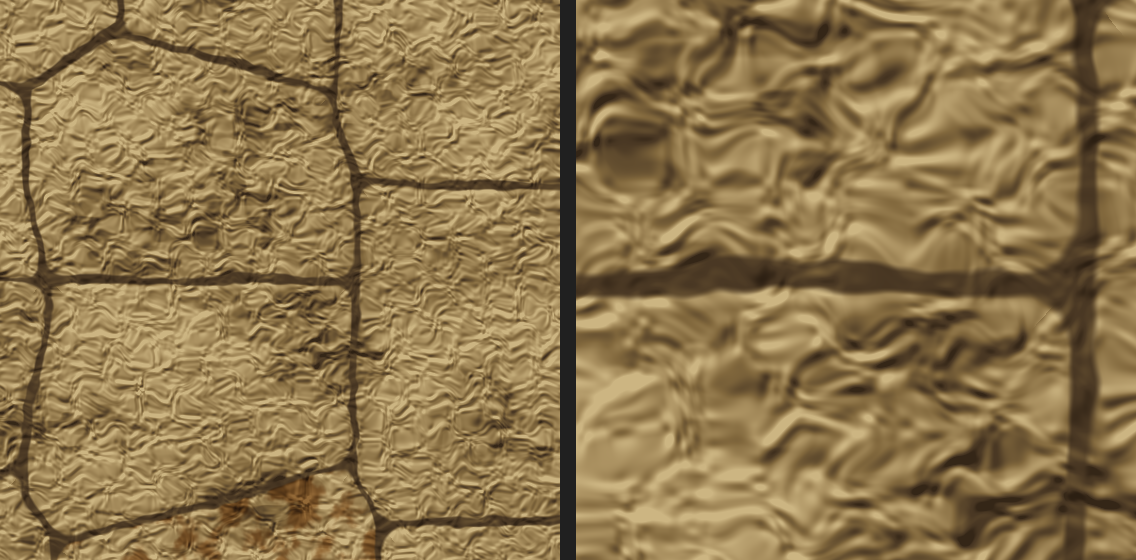
Left: the whole. Right: its middle third, enlarged.
Write a WebGL 1 fragment shader that draws this texture.

```glsl
precision highp float;
uniform vec2 u_resolution;

float hash(vec2 p) {
  vec3 q = fract(p.xyx * vec3(0.1031, 0.1030, 0.0973));
  q += dot(q, q.yzx + 33.33);
  return fract((q.x + q.y) * q.z);
}

float noise(vec2 p) {
  vec2 cell = floor(p);
  vec2 f = fract(p);
  f = f * f * (3.0 - 2.0 * f);
  float low = mix(hash(cell), hash(cell + vec2(1.0, 0.0)), f.x);
  float high = mix(hash(cell + vec2(0.0, 1.0)), hash(cell + 1.0), f.x);
  return mix(low, high, f.y);
}

float fbm(vec2 p) {
  float sum = 0.0;
  float amp = 0.53;
  for (int i = 0; i < 4; i++) {
    sum += amp * noise(p);
    p = mat2(1.6, 1.2, -1.2, 1.6) * p + 17.3;
    amp *= 0.5;
  }
  return sum;
}

// Height of the fine chiselled surface
float grain(vec2 p) {
  vec2 q = p * vec2(62.0, 92.0) + 2.4 * vec2(noise(p * 34.0), noise(p * 34.0 + 51.0));
  return 0.6 * noise(q) + 0.4 * noise(q * 1.9 + 23.7);
}

// Upright joints: x position at height y, for the left (0) and right (1) joint
float uprightX(float side, float y) {
  float bulge = (y - 0.45) / 0.15;
  float left = 0.045 + 0.04 * exp(-bulge * bulge) + 0.17 * clamp((y - 0.84) / 0.12, 0.0, 1.0)
             + 0.05 * (1.0 - smoothstep(0.03, 0.13, y));
  float right = 0.632 - 0.03 * smoothstep(0.66, 0.82, y)
              + 0.05 * (1.0 - smoothstep(0.05, 0.17, y));
  return mix(left, right, side);
}

float smoothMin(float a, float b, float k) {
  float h = max(k - abs(a - b), 0.0) / k;
  return min(a, b) - 0.25 * k * h * h;
}

vec3 sandRamp(float tone) {
  vec3 color = mix(vec3(0.17, 0.12, 0.07), vec3(0.29, 0.22, 0.14), smoothstep(0.15, 0.29, tone));
  color = mix(color, vec3(0.51, 0.41, 0.24), clamp((tone - 0.29) / 0.22, 0.0, 1.0));
  color = mix(color, vec3(0.67, 0.57, 0.38), clamp((tone - 0.51) / 0.16, 0.0, 1.0));
  return mix(color, vec3(0.80, 0.71, 0.51), clamp((tone - 0.67) / 0.13, 0.0, 1.0));
}

void main() {
  vec2 uv = gl_FragCoord.xy / u_resolution.y;

  // Ragged joint lines
  vec2 p = uv + 0.022 * (vec2(fbm(uv * 9.0), fbm(uv * 9.0 + 40.0)) - 0.5);
  p += 0.005 * (vec2(noise(uv * 55.0), noise(uv * 55.0 + 9.0)) - 0.5);

  // Columns of stones
  float column = -1.0;
  float uprightDist = 1.0;
  for (int i = 0; i < 2; i++) {
    float side = float(i);
    float offset = p.x - uprightX(side, p.y);
    float slope = (uprightX(side, p.y + 0.01) - uprightX(side, p.y - 0.01)) / 0.02;
    column += step(0.0, offset);
    uprightDist = min(uprightDist, abs(offset) * inversesqrt(1.0 + slope * slope));
  }

  // Tilted beds within each column
  float wide = step(0.5, column);
  float spacing = mix(0.4, 0.6, wide);
  float base = mix(0.1, 0.07, wide);
  float nearest = floor((p.y - base) / spacing + 0.5);
  float row = nearest - 2.0;
  float bed = 1.0;
  for (int j = -1; j <= 1; j++) {
    float k = nearest + float(j);
    float slope = 0.28 * cos(1.6 * k) * mix(1.0, 0.15, wide);
    float above = p.y - base - k * spacing - slope * (p.x - 0.36 - 0.545 * column);
    above *= inversesqrt(1.0 + slope * slope);
    row += step(0.0, above);
    if (abs(above) < abs(bed)) bed = above;
  }
  float dist = smoothMin(uprightDist, abs(bed), 0.035);

  // Embossed grain lit from above
  float relief = grain(uv) - grain(uv + vec2(-0.0025, 0.0055));
  float broad = fbm(uv * vec2(7.0, 10.0) + 3.0);
  float tone = 0.655 + 0.62 * relief + 0.22 * (broad - 0.5);

  // Weathered stains and small pits
  float stain = smoothstep(0.48, 0.72, fbm(uv * vec2(5.0, 9.0) + 71.0));
  float pits = smoothstep(0.4, 0.72, noise(uv * vec2(42.0, 66.0) + 12.0));
  tone -= stain * (0.04 + 0.2 * pits);

  // Shaded flanks and bright upper rims
  tone -= 0.13 * exp(-max(dist, 0.0) / 0.012);
  float rim = smoothstep(0.005, 0.011, dist) * (1.0 - smoothstep(0.012, 0.021, dist));
  tone += 0.13 * rim * step(bed, 0.0) * step(abs(bed), uprightDist);
  vec3 color = sandRamp(clamp(tone, 0.2, 0.8));

  // Rusty stone at the foot of the middle column
  float rusty = (1.0 - step(0.5, abs(column))) * (1.0 - step(-0.5, row));
  float rust = rusty * smoothstep(0.38, 0.62, fbm(uv * 24.0 + 8.0));
  color = mix(color, color * vec3(0.72, 0.58, 0.42), rust);

  // Dark recessed joints
  float halfWidth = 0.0025 + 0.007 * noise(uv * 7.0 + 30.0);
  float joint = 1.0 - smoothstep(halfWidth - 0.002, halfWidth + 0.003, dist);
  float depth = 0.24 + 0.1 * noise(uv * 60.0) + 0.25 * relief;
  color = mix(color, sandRamp(depth), joint);

  gl_FragColor = vec4(color, 1.0);
}
```
